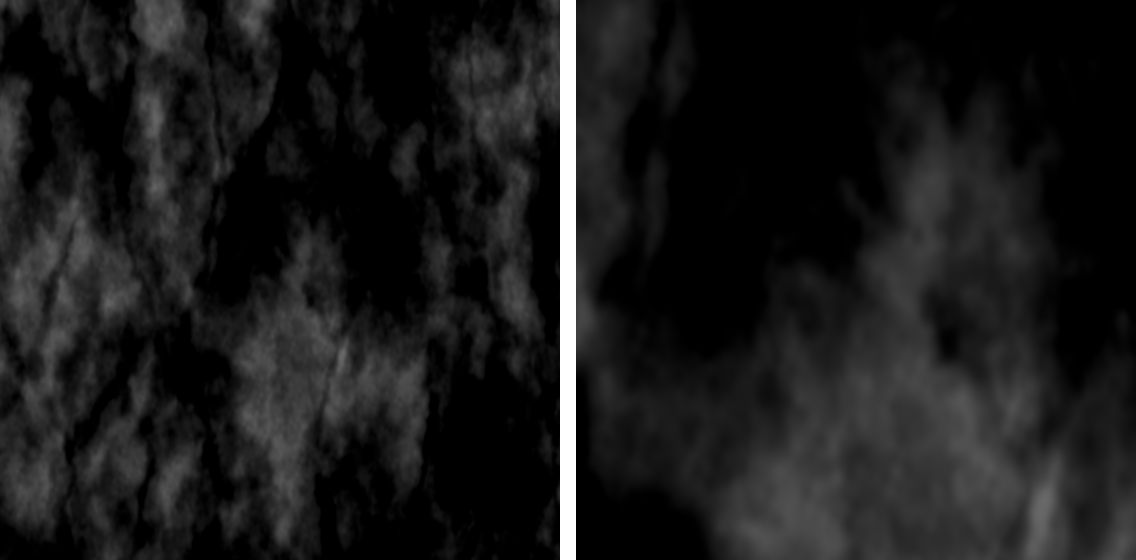
Left, the full canvas; right, a detail of the centre.
Write a Shadertoy shader that draws this texture map.

```glsl
// Dark weathered bark: soft grey patches and upright streaks over black.
// Stretched fractal noise, swayed by layered sines and split by cellular
// fissures, is cut off at black so the low parts form deep gaps.

const vec2  BROAD_SCALE   = vec2(5.2, 4.4);   // cells per canvas, large patches
const vec2  STREAK_SCALE  = vec2(15.0, 5.6);  // tall narrow streaks
const vec2  GRAIN_SCALE   = vec2(36.0, 26.0); // mottled small detail
const vec2  FISSURE_SCALE = vec2(7.0, 2.4);   // cracked plates
const float BROAD_WEIGHT   = 0.50;
const float STREAK_WEIGHT  = 0.74;
const float GRAIN_WEIGHT   = 0.31;
const float FISSURE_WEIGHT = 0.85;
const float FISSURE_WIDTH  = 0.17;
const vec2  RAGGED_SCALE  = vec2(30.0, 21.0); // cells of the edge displacement
const vec2  RAGGED_AMOUNT = vec2(0.0042, 0.0068);
const vec2  LIGHT_TILT  = vec2(-0.85, -0.65); // brighter to the lower left
const float BLACK_LEVEL = -0.72;              // field value that turns black
const float FIELD_BIAS  = 0.17;               // offsets the fissure darkening
const float CONTRAST    = 0.096;
const float HIGHLIGHT_LIFT = 0.7;             // extra slope in the light greys
const float NOISE_DEVIATION = 0.214;          // spread of one noise octave
const mat2  OCTAVE_TURN = mat2(0.8, 0.6, -0.6, 0.8);

vec2 hash2(vec2 p) {
    vec3 q = fract(vec3(p.xyx) * vec3(0.1031, 0.1030, 0.0973));
    q += dot(q, q.yzx + 33.33);
    return fract((q.xx + q.yz) * q.zy);
}

float valueNoise(vec2 p) {
    vec2 cell = floor(p), f = fract(p);
    vec2 w = f * f * (3.0 - 2.0 * f);
    float low  = mix(hash2(cell).x, hash2(cell + vec2(1, 0)).x, w.x);
    float high = mix(hash2(cell + vec2(0, 1)).x, hash2(cell + vec2(1, 1)).x, w.x);
    return mix(low, high, w.y);
}

// Layered noise scaled to zero mean and unit deviation
float fractalNoise(vec2 p, int octaves, float gain) {
    float sum = 0.0, power = 0.0, amplitude = 1.0;
    for (int i = 0; i < octaves; i++) {
        sum += amplitude * (valueNoise(p) - 0.5);
        power += amplitude * amplitude;
        amplitude *= gain;
        p = OCTAVE_TURN * p * 2.03 + 17.3;
    }
    return sum / (NOISE_DEVIATION * sqrt(power));
}

// Gap between the two nearest cell points: zero along the plate borders
float cellBorder(vec2 p) {
    vec2 cell = floor(p), f = fract(p);
    float nearest = 8.0, second = 8.0;
    for (int y = -1; y <= 1; y++)
    for (int x = -1; x <= 1; x++) {
        vec2 offset = vec2(x, y);
        float d = length(offset + hash2(cell + offset + 71.0) - f);
        second = min(second, max(nearest, d));
        nearest = min(nearest, d);
    }
    return second - nearest;
}

// Slow sway of the grain plus a slight ragged displacement of the edges
vec2 warp(vec2 p) {
    float sway = 0.012 * sin(5.0 * p.y + 3.0 * p.x + 0.7)
               + 0.006 * sin(13.0 * p.y - 6.0 * p.x + 2.1);
    vec2 ragged = vec2(fractalNoise(p * RAGGED_SCALE + 5.0, 3, 0.55),
                       fractalNoise(p * RAGGED_SCALE + 43.0, 3, 0.55));
    return p + vec2(sway, 0.0) + ragged * RAGGED_AMOUNT;
}

void mainImage(out vec4 fragColor, in vec2 fragCoord) {
    vec2 uv = fragCoord / iResolution.xy;
    vec2 p = warp(uv);

    // Patches, streaks and grain; the grain stays unwarped and mottled
    float field = FIELD_BIAS + dot(uv - 0.5, LIGHT_TILT);
    field += BROAD_WEIGHT  * fractalNoise(p * BROAD_SCALE + 8.4, 3, 0.5);
    field += STREAK_WEIGHT * fractalNoise(p * STREAK_SCALE + 29.1, 3, 0.55);
    field += GRAIN_WEIGHT  * fractalNoise(uv * GRAIN_SCALE + 61.9, 3, 0.6);

    // Dark fissures between plates
    float border = cellBorder(p * FISSURE_SCALE + 11.0);
    field -= FISSURE_WEIGHT * (1.0 - smoothstep(0.0, FISSURE_WIDTH, border));

    // Cut to black with a short soft toe, then lift the lightest greys
    float grey = CONTRAST * max(field - BLACK_LEVEL, 0.0);
    grey *= smoothstep(-0.03, 0.06, grey) * (0.92 + HIGHLIGHT_LIFT * grey);
    fragColor = vec4(vec3(grey), 1.0);
}
```
